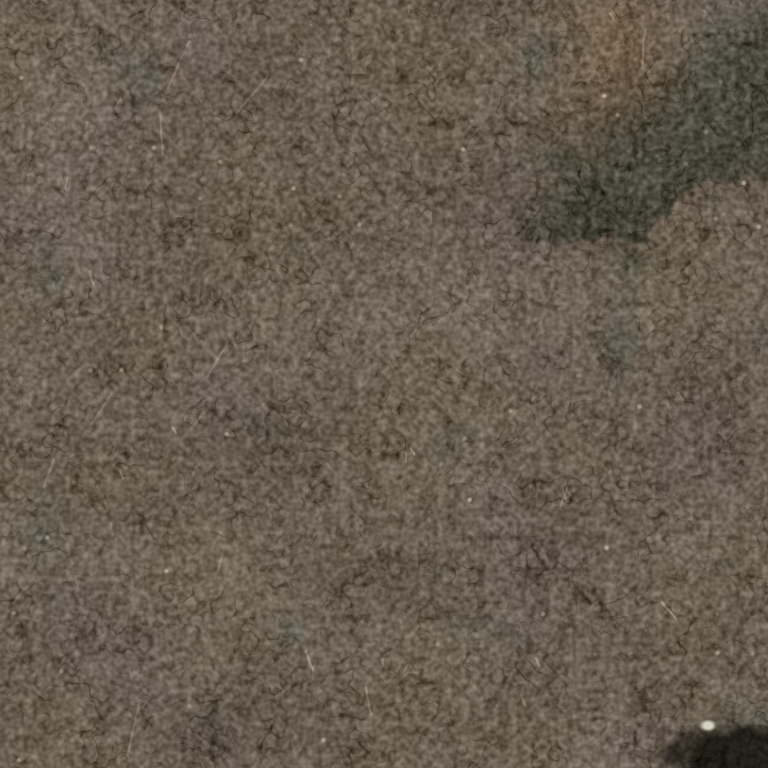
Reproduce this texture procedurally as a Shadertoy shader.

```glsl
// Weathered grey-brown felt-like stone: layered gradient noise for the grain,
// gated noise ridges for short dark wisps, then a cool damp stain, a dark pit
// in the lower right corner, and scattered pale fibres and specks.

vec2 hash2(vec2 p) {
    vec3 q = fract(vec3(p.xyx) * vec3(0.1031, 0.1030, 0.0973));
    q += dot(q, q.yzx + 33.33);
    return fract((q.xx + q.yz) * q.zy);
}

float cornerSlope(vec2 cell, vec2 offset) {
    float angle = 6.2832 * hash2(cell + 57.0).x;
    return dot(vec2(cos(angle), sin(angle)), offset);
}

// Gradient noise, roughly -0.7 to 0.7
float noise(vec2 p) {
    vec2 i = floor(p), f = fract(p);
    vec2 u = f * f * (3.0 - 2.0 * f);
    vec2 e = vec2(1.0, 0.0);
    return mix(mix(cornerSlope(i, f), cornerSlope(i + e.xy, f - e.xy), u.x),
               mix(cornerSlope(i + e.yx, f - e.yx), cornerSlope(i + e.xx, f - e.xx), u.x), u.y);
}

float fbm(vec2 p) {
    float sum = 0.0, amp = 1.0;
    for (int i = 0; i < 4; i++) {
        sum += amp * noise(p);
        p = mat2(1.6, 1.2, -1.2, 1.6) * p + 19.7;
        amp *= 0.55;
    }
    return sum;
}

// Thin curved dark strokes, broken up by a coarser gate
float wisps(vec2 p, float scale) {
    vec2 bend = 0.35 * vec2(noise(p * scale * 1.9), noise(p * scale * 1.9 + 31.0));
    float ridge = 1.0 - smoothstep(0.01, 0.13, abs(noise(p * scale + bend)));
    return ridge * smoothstep(-0.08, 0.25, noise(p * scale * 0.45 + 83.0));
}

float segmentDistance(vec2 p, vec2 a, vec2 b) {
    vec2 ab = b - a;
    return length(p - a - ab * clamp(dot(p - a, ab) / dot(ab, ab), 0.0, 1.0));
}

float fibres(vec2 p) {
    float light = 0.0;
    for (int i = 0; i < 36; i++) {
        vec2 start = hash2(vec2(float(i) * 7.0, 11.0));
        vec2 shape = hash2(vec2(float(i) * 5.0, 47.0));
        float angle = 1.57 + 1.6 * (shape.x - 0.5);
        float reach = 0.008 + 0.06 * pow(shape.y, 5.0);
        vec2 end = start + reach * vec2(cos(angle), sin(angle));
        float d = segmentDistance(p + 0.002 * noise(p * 45.0), start, end);
        light = max(light, (0.5 + 0.5 * shape.x) * (1.0 - smoothstep(0.0004, 0.0026, d)));
    }
    return light;
}

float specks(vec2 p) {
    vec2 cell = floor(p * 22.0);
    vec2 centre = 0.2 + 0.6 * hash2(cell + 5.0);
    vec2 pick = hash2(cell + 140.0);
    float d = length(fract(p * 22.0) - centre) / 22.0;
    return step(0.91, pick.x) * (0.4 + 0.6 * pick.y) * (1.0 - smoothstep(0.001, 0.0045, d));
}

void mainImage(out vec4 fragColor, in vec2 fragCoord) {
    vec2 p = fragCoord / min(iResolution.x, iResolution.y);
    float cloud = fbm(p * 6.0 + 3.0);
    float ragged = fbm(p * 22.0 + 8.0);

    // Fine matted grain and broad mottling
    float tone = 0.13 * noise(p * 95.0) + 0.12 * noise(p * 165.0 + 40.0);
    tone += 0.055 * noise(p * 42.0 + 13.0) + 0.05 * cloud;
    tone -= 0.085 * wisps(p, 46.0) + 0.06 * wisps(p + 4.3, 78.0);
    vec3 color = vec3(0.422, 0.380, 0.329) + tone;

    // Slight drift between olive and mauve, and a rusty patch near the top
    color += vec3(0.002, 0.004, -0.015) * fbm(p * 5.0 + 61.0);
    float rust = exp(-dot((p - vec2(0.80, 0.93)) * vec2(14.0, 9.0), (p - vec2(0.80, 0.93)) * vec2(14.0, 9.0)));
    color += rust * vec3(0.025, -0.008, -0.04);

    // Small cool blotches
    float blotch = smoothstep(0.30, 0.60, noise(p * 8.0 + 27.0) + 0.15 * ragged);
    color -= blotch * vec3(0.06, 0.035, 0.03);

    // Damp stain: soft above, crisp and ragged along its lower edge
    float body = segmentDistance(p, vec2(0.80, 0.73), vec2(1.02, 0.90));
    float stain = 1.0 - smoothstep(0.03, 0.16, body + 0.05 * ragged);
    float rim = 0.685 + 0.075 * smoothstep(0.83, 0.91, p.x) + 0.022 * ragged;
    float above = p.y - rim;
    stain *= smoothstep(-0.004, 0.008, above);
    float rimShade = stain * exp(-max(above, 0.0) * 22.0);
    color -= stain * vec3(0.105, 0.070, 0.062) + 0.055 * rimShade;

    // Pale fibres and mineral specks
    color += vec3(0.15, 0.145, 0.13) * fibres(p);
    color += vec3(0.24, 0.235, 0.21) * specks(p);

    // Dark pit with a bright chip on its lip
    float pit = length((p - vec2(0.97, 0.015)) / vec2(0.11, 0.045)) + 0.3 * ragged;
    float pitMask = 1.0 - smoothstep(0.65, 1.15, pit);
    color = mix(color, vec3(0.10, 0.088, 0.07) + 0.35 * tone, 0.9 * pitMask);
    float chip = length((p - vec2(0.922, 0.055)) * vec2(0.7, 1.0)) + 0.0015 * ragged;
    color = mix(color, vec3(0.84, 0.83, 0.76), 1.0 - smoothstep(0.003, 0.009, chip));

    fragColor = vec4(clamp(color, 0.0, 1.0), 1.0);
}
```
